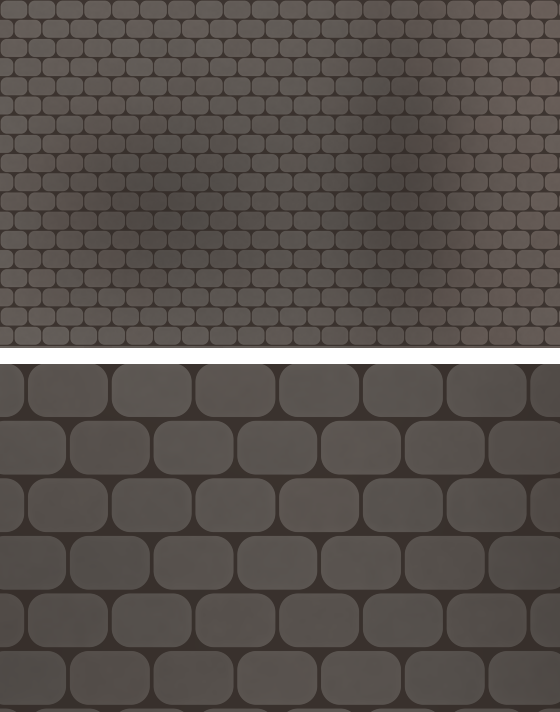
Top: the whole. Bottom: its middle third, enlarged.
A Shadertoy shader for this pattern:

```glsl
// Running-bond wall of rounded stones with thin dark mortar.
// Each stone is a rounded-box distance in an offset grid; broad soft
// shadows, patchy warm tint and fine mottling vary the stones.

#define CELL vec2(0.0802, 0.05513)   // stone pitch, in canvas heights
#define ROWS 18.0                    // full courses from the top edge
#define JOINT 0.0036                 // mortar width
#define CORNER 0.0180                // stone corner radius
#define STONE vec3(0.392, 0.368, 0.350)
#define MORTAR vec3(0.238, 0.205, 0.188)
#define WARM vec3(1.0, 0.955, 0.945)
#define STONE_VARIATION 0.035
#define MOTTLE 0.025

float hash(vec2 p) {
    vec3 q = fract(vec3(p.xyx) * 0.1031);
    q += dot(q, q.yzx + 33.33);
    return fract((q.x + q.y) * q.z);
}

float noise(vec2 p) {
    vec2 i = floor(p), f = fract(p);
    f = f * f * (3.0 - 2.0 * f);
    return mix(mix(hash(i), hash(i + vec2(1, 0)), f.x),
               mix(hash(i + vec2(0, 1)), hash(i + vec2(1, 1)), f.x), f.y);
}

float roundedBox(vec2 p, vec2 halfSize, float radius) {
    vec2 q = abs(p) - halfSize + radius;
    return length(max(q, 0.0)) + min(max(q.x, q.y), 0.0) - radius;
}

float softSpot(vec2 uv, vec2 center, vec2 spread) {
    vec2 d = (uv - center) / spread;
    return exp(-dot(d, d));
}

void mainImage(out vec4 fragColor, in vec2 fragCoord) {
    vec2 uv = fragCoord / iResolution.xy;
    float pixel = 1.0 / iResolution.y;
    vec2 p = vec2(fragCoord.x, iResolution.y - fragCoord.y) * pixel;

    // Alternate courses shift by half a stone
    vec2 grid = p / CELL;
    float row = floor(grid.y);
    grid.x += 0.5 * mod(row, 2.0);
    vec2 id = vec2(floor(grid.x), row);
    vec2 local = (fract(grid) - 0.5) * CELL;
    float dist = roundedBox(local, 0.5 * (CELL - JOINT), CORNER);

    // Plain sill below the last full course
    if (row >= ROWS) dist = ROWS * CELL.y + 0.5 * JOINT - p.y;
    float stoneMask = 1.0 - smoothstep(-0.6 * pixel, 0.6 * pixel, dist);

    // Broad shadows across the wall
    float shade = 1.0
        - 0.18 * softSpot(uv, vec2(0.72, 0.50), vec2(0.12, 0.52))
        - 0.15 * softSpot(uv, vec2(0.25, 0.40), vec2(0.20, 0.28))
        - 0.09 * softSpot(uv, vec2(0.50, 0.38), vec2(0.35, 0.40))
        + 0.05 * softSpot(uv, vec2(0.97, 0.95), vec2(0.20, 0.45));

    // Tint and tone per stone, mottling within it
    float warmth = 0.75 * smoothstep(0.55, 0.85, uv.x)
        + 0.5 * softSpot(uv, vec2(0.16, 0.42), vec2(0.14, 0.35))
        + 0.5 * (hash(id + 41.0) - 0.4);
    float tone = 1.0 + STONE_VARIATION * (hash(id + 7.0) - 0.5)
        + MOTTLE * (noise(p * 75.0) + 0.5 * noise(p * 190.0) - 0.75);
    float rim = smoothstep(-0.008, 0.0, dist);
    vec3 stone = STONE * mix(vec3(1.0), WARM, clamp(warmth, 0.0, 1.0));
    stone *= shade * tone * (1.0 + 0.025 * rim);

    vec3 mortar = MORTAR * mix(1.0, shade, 0.5);
    fragColor = vec4(mix(mortar, stone, stoneMask), 1.0);
}
```
